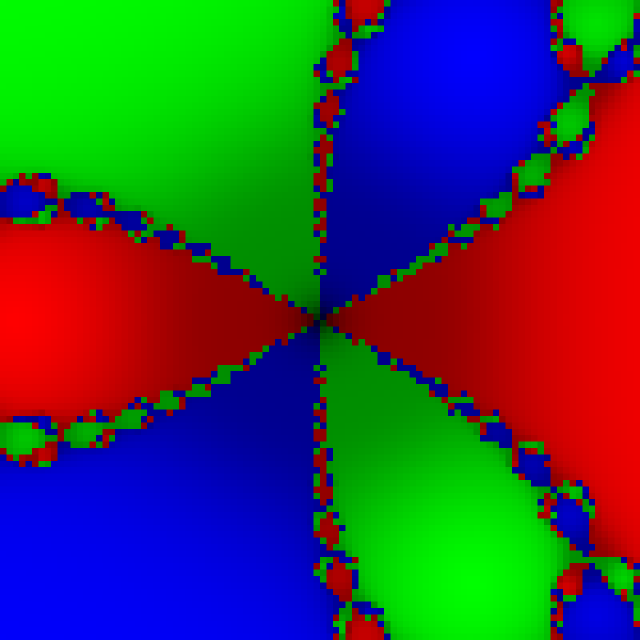
Write a WebGL 1 fragment shader that draws this background.

```glsl
precision highp float;

uniform vec2 u_resolution;

#define VIEW_WIDTH 1.05
#define CELLS 100.0
#define STEPS 40
#define FLOOR_LIGHT 0.56
#define GLOW_FALLOFF 0.19
#define CORE_RADIUS 0.03
#define CORE_SHADE 0.85
#define SUBSAMPLES 2

// The three cube roots of one, each owning a colour channel
const vec2 RED_ROOT = vec2(1.0, 0.0);
const vec2 GREEN_ROOT = vec2(-0.5, 0.8660254);
const vec2 BLUE_ROOT = vec2(-0.5, -0.8660254);

// One Newton step for z^3 - 1
vec2 newtonStep(vec2 z) {
  float norm = max(dot(z, z), 1e-9);
  vec2 conjSquare = vec2(z.x * z.x - z.y * z.y, -2.0 * z.x * z.y);
  return (2.0 * z + conjSquare / (norm * norm)) / 3.0;
}

vec3 rootDistances(vec2 z) {
  return vec3(distance(z, RED_ROOT), distance(z, GREEN_ROOT), distance(z, BLUE_ROOT));
}

// Basin colour, brighter where the path to its root is short
vec3 basinColor(vec2 start) {
  vec2 z = start;
  vec3 gap = vec3(0.0);
  vec3 travel = vec3(0.0);
  for (int i = 0; i < STEPS; i++) {
    z = newtonStep(z);
    gap = rootDistances(z);
    travel += gap;
  }
  float nearest = min(gap.r, min(gap.g, gap.b));
  vec3 basin = step(gap, vec3(nearest));
  vec3 light = mix(vec3(FLOOR_LIGHT), vec3(1.0), exp(-GLOW_FALLOFF * travel));
  float core = 1.0 - CORE_SHADE * exp(-length(start) / CORE_RADIUS);
  return basin * light * core;
}

// Snap to the centre of a square cell
vec2 cellCenter(vec2 p) {
  return (floor(p * CELLS) + 0.5) / CELLS;
}

void main() {
  float side = min(u_resolution.x, u_resolution.y);
  vec3 color = vec3(0.0);

  // Average subsamples to soften the cell edges
  for (int j = 0; j < SUBSAMPLES; j++) {
    for (int i = 0; i < SUBSAMPLES; i++) {
      vec2 offset = (vec2(float(i), float(j)) + 0.5) / float(SUBSAMPLES) - 0.5;
      vec2 p = (gl_FragCoord.xy + offset - 0.5 * u_resolution) / side;
      color += basinColor(cellCenter(p) * VIEW_WIDTH);
    }
  }
  gl_FragColor = vec4(color / float(SUBSAMPLES * SUBSAMPLES), 1.0);
}
```
